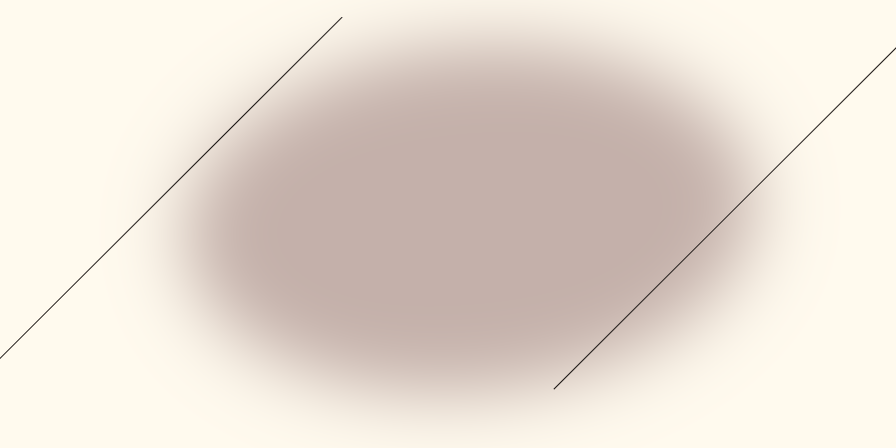
Reproduce this background procedurally as a Shadertoy shader.

```glsl
// Soft tilted mauve ellipse on cream, flanked by two thin diagonal lines.

// Lengths are in canvas heights, origin at the lower left.
const vec3 CREAM = vec3(1.0, 0.98, 0.933);
const vec3 MAUVE = vec3(0.767, 0.69, 0.665);
const vec3 INK = vec3(0.13, 0.11, 0.10);

const vec2 BLOB_CENTER = vec2(1.049, 0.511);
const vec2 BLOB_RADII = vec2(0.626, 0.385);
const float BLOB_TILT = 0.09;
const float BLOB_BLUR = 0.080; // standard deviation of the soft edge

const vec2 LEFT_LINE_START = vec2(0.0, 0.2);
const vec2 RIGHT_LINE_START = vec2(1.237, 0.132);
const vec2 LINE_SPAN = vec2(0.763, 0.761);
const float LINE_WIDTH = 0.0023;

// Approximate signed distance to an axis-aligned ellipse
float ellipseDistance(vec2 p, vec2 radii) {
    float k = max(length(p / radii), 0.001);
    float gradient = max(length(p / (radii * radii)), 0.001);
    return k * (k - 1.0) / gradient;
}

// Coverage of an edge blurred by a Gaussian
float gaussianEdge(float dist, float sigma) {
    float z = clamp(-dist / sigma, -4.0, 4.0);
    return 0.5 + 0.5 * tanh(0.7979 * (z + 0.0447 * z * z * z));
}

float segmentDistance(vec2 p, vec2 start, vec2 span) {
    vec2 q = p - start;
    return length(q - span * clamp(dot(q, span) / dot(span, span), 0.0, 1.0));
}

// Antialiased stroke that fades when thinner than a pixel
float strokeCoverage(float dist, float width, float pixel) {
    float drawnWidth = max(width, pixel);
    float edge = clamp((0.5 * drawnWidth - dist) / pixel + 0.5, 0.0, 1.0);
    return edge * width / drawnWidth;
}

void mainImage(out vec4 fragColor, in vec2 fragCoord) {
    float pixel = 1.0 / iResolution.y;
    vec2 p = fragCoord * pixel;

    // Blurred ellipse
    float c = cos(BLOB_TILT), s = sin(BLOB_TILT);
    vec2 q = p - BLOB_CENTER;
    q = vec2(c * q.x + s * q.y, c * q.y - s * q.x);
    float blob = gaussianEdge(ellipseDistance(q, BLOB_RADII), BLOB_BLUR);
    vec3 color = mix(CREAM, MAUVE, blob);

    // Parallel diagonal lines
    float dist = min(segmentDistance(p, LEFT_LINE_START, LINE_SPAN),
                     segmentDistance(p, RIGHT_LINE_START, LINE_SPAN));
    color = mix(color, INK, strokeCoverage(dist, LINE_WIDTH, pixel));

    fragColor = vec4(color, 1.0);
}
```
